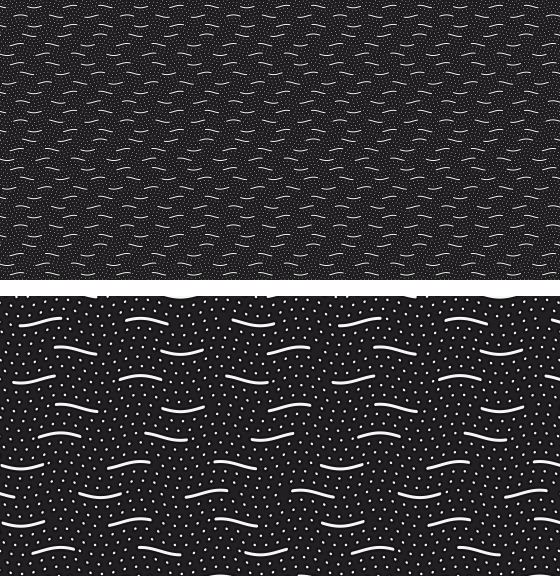
Top, the full canvas; bottom, a detail of the centre.
Reproduce this pattern procedurally as a Shadertoy shader.

```glsl
// Pale wavy dashes and dotted wave lines on charcoal, in a staggered repeat.

const float VIEW_HEIGHT = 384.0;          // design units from top to bottom
const vec2  TILE = vec2(146.0, 144.0);    // size of one full repeat
const float ROWS = 11.0;                  // dash rows per tile
const float LINES_PER_ROW = 3.0;          // one dashed line, two dotted lines
const float DASHES = 3.0;                 // dashes per row in a tile
const float DOTS = 28.0;                  // dots per line in a tile
const float WAVES = 4.0;                  // wave periods per tile
const float WAVE_HEIGHT = 1.7;
const float TROUGH_X = 10.0;
const float FIRST_ROW_Y = 9.0;
const float DASH_HALF = 9.3;              // half length without round caps
const float DASH_RADIUS = 0.68;
const float DOT_RADIUS = 0.56;
const float DOT_CLEARANCE = 2.6;          // gap between dash end and dots
const float HALO_WIDTH = 1.35;
const int   SAMPLES = 4;                  // antialiasing grid per axis

const vec3 GROUND = vec3(0.130, 0.122, 0.130);
const vec3 HALO   = vec3(0.088, 0.080, 0.088);
const vec3 INK    = vec3(0.97);

// Horizontal stagger of each dash row, as a share of the dash spacing
const float STAGGER[11] = float[11](
    0.97, 0.58, 0.98, 0.82, 0.47, 0.20, 0.48, 0.76, 0.26, 0.97, 0.64);

const float TAU = 6.2831853;

// Signed horizontal offset to the nearest dash centre in a row
float dashOffset(float x, float row) {
    float spacing = TILE.x / DASHES;
    float shift = STAGGER[int(mod(row, ROWS) + 0.5)];
    return (fract(x / spacing - shift + 0.5) - 0.5) * spacing;
}

// Irregular dot phase per line, repeating with the tile
float dotPhase(float line) {
    float a = TAU * mod(line, ROWS * LINES_PER_ROW) / (ROWS * LINES_PER_ROW);
    return 0.5 * mod(line, 2.0) + 0.16 * sin(5.0 * a) + 0.12 * sin(9.0 * a + 1.3);
}

// Signed distance to the nearest dash or dot; y points down
float markDistance(vec2 p) {
    float angle = TAU * WAVES * (p.x - TROUGH_X) / TILE.x;
    float slope = -WAVE_HEIGHT * sin(angle) * TAU * WAVES / TILE.x;
    float pitch = TILE.y / (ROWS * LINES_PER_ROW);
    float y = p.y - FIRST_ROW_Y - WAVE_HEIGHT * cos(angle);
    float line = floor(y / pitch + 0.5);
    float across = (y - line * pitch) / sqrt(1.0 + slope * slope);

    // Dots
    float spacing = TILE.x / DOTS;
    float phase = dotPhase(line);
    float dotX = (floor(p.x / spacing - phase + 0.5) + phase) * spacing;
    float d = length(vec2(p.x - dotX, across)) - DOT_RADIUS;

    // Dashes take the place of dots on every third line
    if (mod(line + 0.5, LINES_PER_ROW) < 1.0) {
        float row = floor((line + 0.5) / LINES_PER_ROW);
        if (abs(dashOffset(dotX, row)) < DASH_HALF + DOT_CLEARANCE) d = 1e3;
        float along = max(abs(dashOffset(p.x, row)) - DASH_HALF, 0.0);
        d = min(d, length(vec2(along, across)) - DASH_RADIUS);
    }
    return d;
}

void mainImage(out vec4 fragColor, in vec2 fragCoord) {
    float unit = VIEW_HEIGHT / iResolution.y;
    float edge = unit / float(SAMPLES);
    vec3 color = vec3(0.0);

    // Average a small grid so that fine marks keep their true weight
    for (int j = 0; j < SAMPLES; j++) {
        for (int i = 0; i < SAMPLES; i++) {
            vec2 jitter = (vec2(i, j) + 0.5) / float(SAMPLES) - 0.5;
            vec2 p = (fragCoord + jitter) * unit;
            float d = markDistance(vec2(p.x, VIEW_HEIGHT - p.y));
            float halo = 1.0 - smoothstep(0.6 * HALO_WIDTH, HALO_WIDTH, d);
            float ink = clamp(0.5 - d / edge, 0.0, 1.0);
            color += mix(mix(GROUND, HALO, halo), INK, ink);
        }
    }
    fragColor = vec4(color / float(SAMPLES * SAMPLES), 1.0);
}
```
